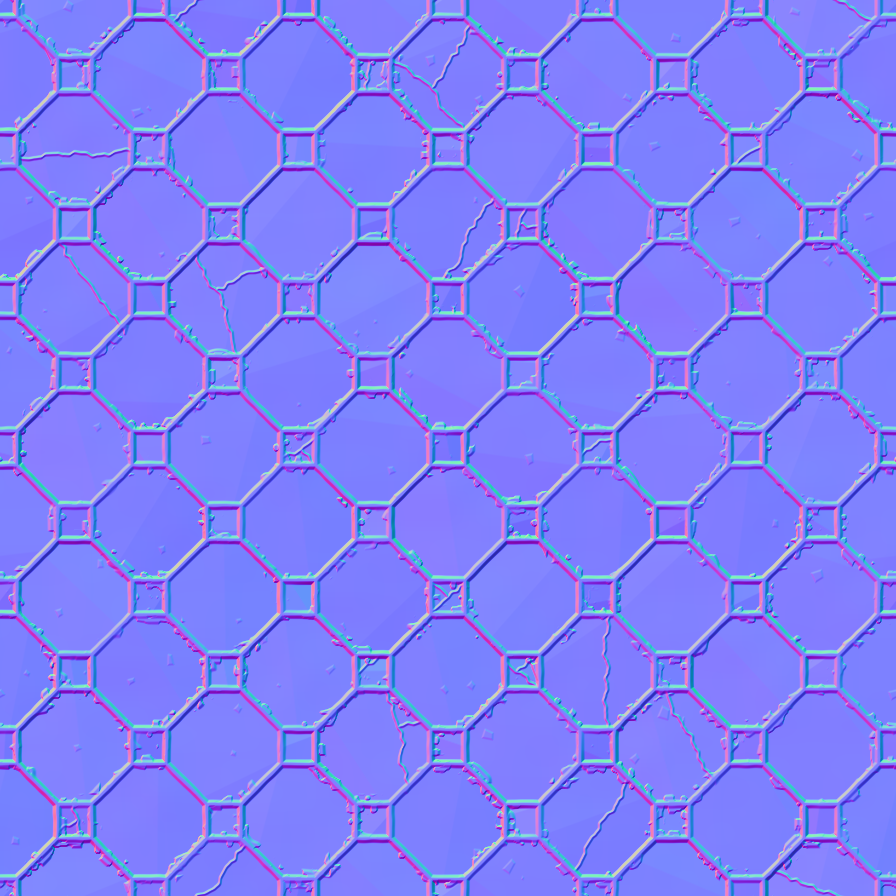
Give the GLSL for this texture map, as a Shadertoy shader.

```glsl
// Tangent-space normal map of worn octagon-and-square floor tiles.
// A height field is built per tile (bevelled grooves, chipped rims, tilts, cracks,
// flakes) and differentiated; tile ids wrap, so the sheet repeats without a seam.

const float CELLS = 12.0;          // tile centres across and down (even number)
const float SQUARE_HALF = 0.23;    // half side of the small squares, in cells
const float GROOVE_FLOOR = 0.010;  // half width of the flat groove bottom
const float GROOVE_WALL = 0.046;   // width of the sloping rim
const float RIM_HEIGHT = 0.050;
const float CHIP_DEPTH = 0.075;
const float CHIP_SHARE = 0.5;      // part of the rim height lost in a chip
const float CRACK_WIDTH = 0.030;
const float CRACK_DEPTH = 0.028;
const float CRACKED_OCTAGONS = 0.15;
const float CRACKED_SQUARES = 0.09;
const float FLAKE_DEPTH = 0.007;
const float SAMPLE_STEP = 1.0 / 1024.0;

vec2 hash2(vec2 p) {
    vec3 a = fract(p.xyx * vec3(0.1031, 0.1030, 0.0973));
    a += dot(a, a.yzx + 33.33);
    return fract((a.xx + a.yz) * a.zy);
}

float noise(vec2 p) {
    vec2 i = floor(p), f = fract(p);
    f = f * f * (3.0 - 2.0 * f);
    return mix(mix(hash2(i).x, hash2(i + vec2(1, 0)).x, f.x),
               mix(hash2(i + vec2(0, 1)).x, hash2(i + vec2(1, 1)).x, f.x), f.y);
}

vec2 direction(float turn) {
    return vec2(cos(6.2832 * turn), sin(6.2832 * turn));
}

float rim(float inside) {
    return smoothstep(GROOVE_FLOOR, GROOVE_FLOOR + GROOVE_WALL, inside);
}

// Signed distance to a jagged line through the tile
float jaggedLine(vec2 q, vec2 n, float offset, float seed) {
    float along = dot(q, vec2(-n.y, n.x));
    return dot(q, n) - offset + 0.14 * (noise(vec2(along * 3.0, seed)) - 0.5)
         + 0.05 * (noise(vec2(along * 13.0, seed + 7.0)) - 0.5);
}

float groove(float d) {
    return 1.0 - smoothstep(0.0, CRACK_WIDTH, abs(d));
}

float cracks(vec2 q, vec2 id, float size, float share) {
    vec2 pick = hash2(id + 31.7), shape = hash2(id + 57.3);
    if (pick.x > share) return 0.0;
    vec2 n = direction(shape.x);
    float seed = floor(shape.y * 90.0);
    float trunk = jaggedLine(q, n, (shape.y - 0.5) * size, seed);
    float branch = jaggedLine(q, direction(shape.x + 0.17 + 0.12 * pick.y), 0.1 * size, seed + 20.0);
    float forked = step(0.55, pick.y) * smoothstep(0.0, 0.02, trunk);
    return max(groove(trunk), groove(branch) * forked);
}

// Small shallow angular scars
float flakes(vec2 q, vec2 id, float size) {
    float scars = 0.0;
    for (int k = 0; k < 3; k++) {
        vec2 salt = id + 13.1 * float(k + 1);
        vec2 place = (hash2(salt) - 0.5) * 1.3 * size, shape = hash2(salt + 5.9);
        float radius = size * mix(0.025, 0.085, shape.y), d = -1.0;
        for (int s = 0; s < 4; s++) {
            float side = float(s);
            float reach = radius * (0.5 + hash2(salt + side).y);
            d = max(d, dot(q - place, direction(shape.x + side * 0.27)) - reach);
        }
        scars += step(shape.x, 0.3) * (1.0 - smoothstep(-0.025, 0.005, d));
    }
    return scars;
}

float height(vec2 p) {
    // Octagon centres sit on a diagonal lattice; squares fill its corners
    vec2 diagonal = 2.0 * floor(vec2(p.x + p.y, p.x - p.y) * 0.5) + 1.0;
    vec2 centre = 0.5 * vec2(diagonal.x + diagonal.y, diagonal.x - diagonal.y);
    vec2 q = p - centre, a = abs(q);
    float size = 1.0 - SQUARE_HALF;
    bool isSquare = max(a.x, a.y) > size;
    float inside = min(size - max(a.x, a.y), (1.0 - a.x - a.y) * 0.7071);
    if (isSquare) {
        centre += a.x > a.y ? vec2(sign(q.x), 0.0) : vec2(0.0, sign(q.y));
        q = p - centre;
        size = SQUARE_HALF;
        inside = size - max(abs(q.x), abs(q.y));
    }
    vec2 id = mod(centre, CELLS);
    vec2 local = q + floor(hash2(id + 3.3) * 80.0);

    // Rim with uneven, chipped edges
    float chipped = smoothstep(0.50, 0.72, noise(local * 13.0))
                  * smoothstep(0.38, 0.62, noise(local * 2.7 + 9.0));
    float worn = inside - 0.010 * noise(local * 8.0 + 4.0);
    float wall = mix(rim(worn), rim(worn - CHIP_DEPTH * chipped), CHIP_SHARE);

    // Tilt, one broad crease and faint undulation of the face
    vec2 bend = hash2(id + 71.9);
    float face = dot(hash2(id + 19.4) - 0.5, q) * (isSquare ? 0.22 : 0.055);
    face += (isSquare ? 0.16 : 0.06) * max(0.0, dot(q, direction(bend.x)) - (bend.y - 0.2) * size);
    face += 0.010 * noise(local * 1.8 + 2.0);
    face -= FLAKE_DEPTH * flakes(q, id, size);
    face -= CRACK_DEPTH * cracks(q, id, size, isSquare ? CRACKED_SQUARES : CRACKED_OCTAGONS);
    return wall * (RIM_HEIGHT + face);
}

void mainImage(out vec4 fragColor, in vec2 fragCoord) {
    vec2 p = fragCoord / iResolution.xy * CELLS;
    vec2 e = vec2(SAMPLE_STEP * CELLS, 0.0);
    vec2 slope = vec2(height(p + e.xy) - height(p - e.xy),
                      height(p + e.yx) - height(p - e.yx)) / (2.0 * e.x);
    // Green points down the sheet
    vec3 normal = normalize(vec3(-slope.x, slope.y, 1.0));
    fragColor = vec4(0.5 + 0.5 * normal, 1.0);
}
```
